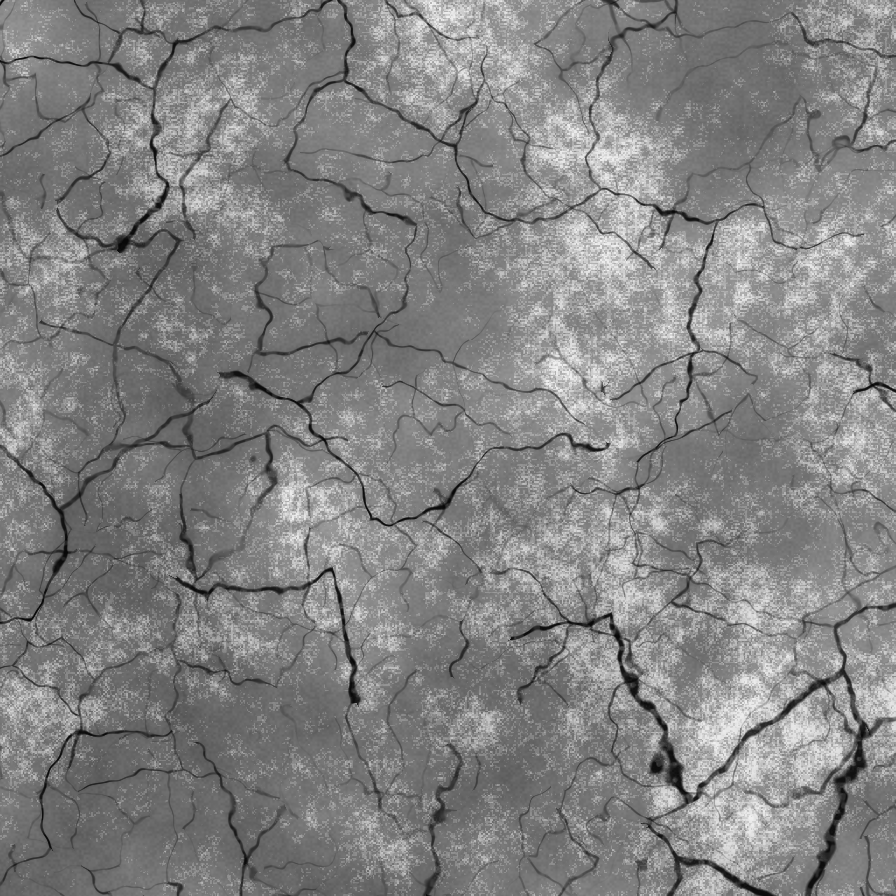
Write a Shadertoy shader that draws this texture.

```glsl
float hash(vec2 p) {
    return fract(sin(dot(p, vec2(127.1, 311.7))) * 43758.5453);
}

vec2 hash2(vec2 p) {
    return vec2(hash(p), hash(p + 57.3));
}

float noise(vec2 p) {
    vec2 i = floor(p), f = fract(p);
    f = f * f * (3.0 - 2.0 * f);
    return mix(mix(hash(i), hash(i + vec2(1, 0)), f.x),
               mix(hash(i + vec2(0, 1)), hash(i + vec2(1, 1)), f.x), f.y);
}

float fbm(vec2 p, int octaves) {
    float sum = 0.0, total = 0.0, amp = 1.0;
    for (int i = 0; i < octaves; i++) {
        sum += amp * noise(p);
        total += amp;
        amp *= 0.58;
        p = mat2(1.6, 1.2, -1.2, 1.6) * p + 17.3;
    }
    return sum / total;
}

// Darkness of the borders between Voronoi cells; each border has its own strength
float cracks(vec2 p, float scale, float width, float missing) {
    vec2 q = p * scale, home = floor(q), nearCell = home, nearPoint = vec2(0);
    float best = 9.0;
    for (int y = -1; y <= 1; y++)
    for (int x = -1; x <= 1; x++) {
        vec2 cell = home + vec2(x, y);
        vec2 r = cell + hash2(cell + scale) - q;
        if (dot(r, r) < best) {
            best = dot(r, r);
            nearCell = cell;
            nearPoint = r;
        }
    }
    float soft = 0.0013 + 0.5 / iResolution.y, dark = 0.0;
    for (int y = -2; y <= 2; y++)
    for (int x = -2; x <= 2; x++) {
        if (x == 0 && y == 0) continue;
        vec2 cell = nearCell + vec2(x, y);
        vec2 r = cell + hash2(cell + scale) - q;
        float d = dot(0.5 * (nearPoint + r), normalize(r - nearPoint)) / scale;
        float strength = smoothstep(missing, 1.0, hash(nearCell + cell + 0.37 * scale));
        float w = width * (0.2 + strength);
        float line = 1.0 - smoothstep(w * 0.4, w + soft, d);
        float halo = 0.22 * exp(-d / (0.002 + w));
        dark = max(dark, max(line, halo) * min(1.0, strength * 2.2));
    }
    return dark;
}

void mainImage(out vec4 fragColor, in vec2 fragCoord) {
    vec2 p = fragCoord / iResolution.y;

    // Cloudy stone
    float cloud = fbm(p * 5.0 + 3.1, 5);
    float patches = fbm(p * 6.5 + 21.7, 5);
    float shade = 0.495 + 0.32 * (cloud - 0.5) + 0.2 * (patches - 0.5);

    // Pale crumbly speckle, densest inside the patches
    float grain = fbm(p * 75.0, 4) + 0.45 * (hash(floor(p * 512.0)) - 0.5);
    float cover = grain + 1.3 * (patches - 0.5);
    shade += 0.105 * smoothstep(0.47, 0.56, cover);
    shade += 0.13 * smoothstep(0.66, 0.78, cover);
    shade += 0.1 * smoothstep(0.84, 1.0, cover);
    shade += 0.05 * (noise(p * 380.0) - 0.5);

    // Warped crack networks, swelling in a few places
    vec2 bend = vec2(fbm(p * 9.0, 4), fbm(p * 9.0 + 40.0, 4)) - 0.5;
    vec2 jag = vec2(noise(p * 90.0), noise(p * 90.0 + 9.0)) - 0.5;
    vec2 q = p + 0.085 * bend + 0.005 * jag;
    float swell = smoothstep(0.4, 0.9, noise(p * 4.5 + 8.0));
    float fade = smoothstep(0.25, 0.65, fbm(p * 7.0 + 60.0, 3));
    float rough = 0.7 + 0.3 * smoothstep(0.25, 0.6, noise(p * 170.0));
    float major = cracks(q, 5.5, 0.0012 + 0.0042 * swell, 0.15);
    float minor = cracks(q + 0.03 * bend.yx, 9.5, 0.0009 + 0.0012 * swell, 0.25);
    float hair = cracks(q - 0.04 * bend.yx, 17.0, 0.0006, 0.35);
    shade *= 1.0 - 0.9 * major * rough * mix(0.55, 1.0, max(fade, swell));
    shade *= 1.0 - 0.65 * minor * rough * mix(0.3, 1.0, fade);
    shade *= 1.0 - 0.4 * hair * rough * fade;

    fragColor = vec4(vec3(clamp(shade, 0.03, 0.95)), 1.0);
}
```
